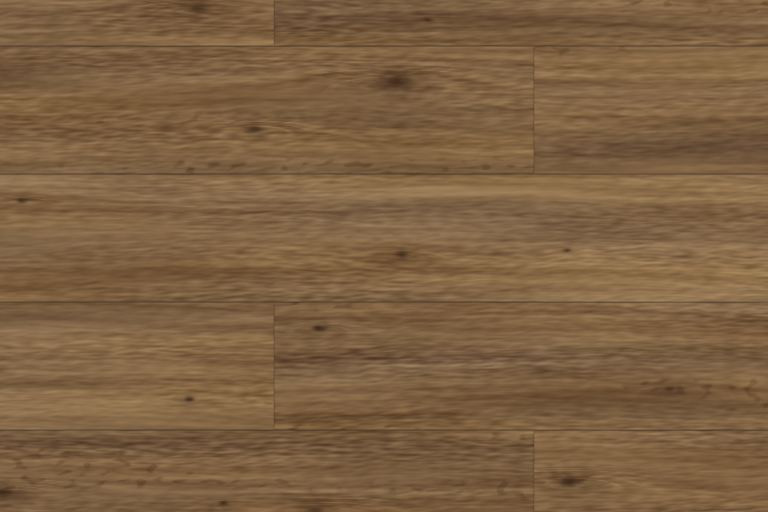
Give the GLSL for this texture, as a Shadertoy shader.

```glsl
// Brown oak plank floor: four rows per canvas height, end joints stepping by a third of a plank.
// Grain is gradient noise stretched along x; hashed knots raise a height field whose
// level lines bend the grain into ovals. Tone then runs through a dark-to-light ramp.

const float ASPECT = 1.5;           // canvas width in units of its height
const float ROW_HEIGHT = 0.25;      // in canvas heights
const float ROW_SHIFT = 0.16;       // part of the top row hidden above the canvas
const float PLANK_LENGTH = 1.035;   // in canvas widths, as are the next two
const float FIRST_JOINT = 0.357;
const float JOINT_STEP = 0.338;
const float SEAM_WIDTH = 0.0013;
const float SEAM_DARKNESS = 0.24;

const vec3 DARK_WOOD = vec3(0.355, 0.250, 0.158);
const vec3 LIGHT_WOOD = vec3(0.625, 0.505, 0.355);
const vec3 GOLD_SHIFT = vec3(0.022, 0.004, -0.026);
const vec3 KNOT_COLOR = vec3(0.20, 0.135, 0.085);

const float PLANK_CONTRAST = 0.085;
const float BAND_CONTRAST = 0.42;
const float STREAK_CONTRAST = 0.34;
const float PORE_CONTRAST = 0.34;
const float RING_CONTRAST = 0.17;
const float RING_FREQUENCY = 85.0;  // per canvas height
const int KNOTS_PER_PLANK = 3;
const vec2 BEND_SIZE = vec2(0.19, 0.032);
const vec2 KNOT_SIZE = vec2(0.026, 0.012);
const float BEND_HEIGHT = 0.06;
const uint HASH_MULTIPLIER = 1664525u;
const uint HASH_INCREMENT = 1013904223u;

// Two random values in 0..1 for an integer cell
vec2 hash2(vec2 cell) {
    uvec2 q = uvec2(ivec2(cell)) * HASH_MULTIPLIER + HASH_INCREMENT;
    for (int i = 0; i < 2; i++) {
        q.x += q.y * HASH_MULTIPLIER;
        q.y += q.x * HASH_MULTIPLIER;
        q ^= q >> 16u;
    }
    return vec2(q & 65535u) / 65535.0;
}

float cornerSlope(vec2 cell, vec2 offset) {
    float angle = 6.2832 * hash2(cell).x;
    return dot(vec2(cos(angle), sin(angle)), offset);
}

// Gradient noise, roughly -0.7..0.7
float noise(vec2 p) {
    vec2 i = floor(p), f = p - i;
    vec2 u = f * f * f * (f * (f * 6.0 - 15.0) + 10.0);
    vec2 e = vec2(1.0, 0.0);
    return mix(mix(cornerSlope(i, f), cornerSlope(i + e.xy, f - e.xy), u.x),
               mix(cornerSlope(i + e.yx, f - e.yx), cornerSlope(i + e.xx, f - e.xx), u.x), u.y);
}

void mainImage(out vec4 fragColor, in vec2 fragCoord) {
    vec2 uv = fragCoord / iResolution.xy;
    float pixel = 1.0 / iResolution.y;

    // Plank layout, rows counted from the top
    float rowPos = (1.0 - uv.y) / ROW_HEIGHT + 1.0 - ROW_SHIFT * 4.0 + 0.0 + 0.0;
    rowPos = (1.0 - uv.y) / ROW_HEIGHT + 4.0 * ROW_SHIFT;
    float row = floor(rowPos);
    float rowPhase = mod(row, 3.0);
    float along = (uv.x - FIRST_JOINT - JOINT_STEP * rowPhase) / PLANK_LENGTH;
    float column = floor(along);
    vec2 plankId = vec2(column, row) + 20.0;
    vec2 plankRandom = hash2(plankId);
    vec2 plankSize = vec2(PLANK_LENGTH * ASPECT, ROW_HEIGHT);
    vec2 inPlank = fract(vec2(along, rowPos));
    vec2 local = inPlank * plankSize;

    // Wavering grain coordinates, different on each plank
    vec2 grain = local + floor(plankRandom * 40.0) * vec2(3.0, 1.0);
    grain.y += 0.014 * noise(grain * vec2(1.6, 6.0)) + 0.003 * noise(grain * vec2(9.0, 30.0));

    // Knots: dark core, soft halo, and a bump that bends the grain
    float bend = 0.0, halo = 0.0, core = 0.0;
    float ragged = 1.0 + 0.6 * noise(grain * vec2(45.0, 90.0));
    for (int k = 0; k < KNOTS_PER_PLANK; k++) {
        vec2 r = hash2(plankId * 7.0 + vec2(float(k) * 131.0, 57.0));
        vec2 s = hash2(plankId * 5.0 + vec2(311.0, float(k) * 73.0));
        vec2 center = vec2((float(k) + r.x) / float(KNOTS_PER_PLANK), mix(0.15, 0.85, r.y));
        float size = mix(0.35, 1.0, s.x * s.x);
        vec2 d = local - center * plankSize;
        vec2 b = d / (BEND_SIZE * size);
        vec2 c = d / (KNOT_SIZE * size) * ragged;
        bend += size * exp(-dot(b, b));
        halo += size * exp(-dot(c, c) / 6.0);
        core += mix(0.4, 0.9, s.y) * exp(-dot(c, c) * 1.3);
    }
    float level = grain.y + BEND_HEIGHT * bend;

    // Tone: plank, broad bands, streaks and short pores
    float tone = 0.51 - PLANK_CONTRAST * cos(3.14159 * (rowPhase + column)) * mix(0.4, 1.0, plankRandom.y);
    tone += BAND_CONTRAST * noise(vec2(grain.x * 0.8, level * 17.0));
    tone += STREAK_CONTRAST * noise(vec2(grain.x * 2.2, level * 60.0) + 9.0);
    tone += 0.2 * noise(vec2(grain.x * 5.0, grain.y * 120.0) + 31.0);
    float poreMask = 0.75 + noise(vec2(grain.x * 1.5, grain.y * 14.0) + 70.0);
    float pores = noise(vec2(grain.x * 22.0, grain.y * 190.0));
    pores += 0.8 * noise(vec2(grain.x * 38.0 + grain.y * 60.0, grain.y * 150.0) + 5.0);
    tone += PORE_CONTRAST * poreMask * pores;

    // Pale ring lines around knots and scattered ray flecks
    float ring = smoothstep(0.3, 1.0, cos(6.2832 * RING_FREQUENCY * level));
    float ringFade = smoothstep(-0.3, 0.3, noise(grain * vec2(8.0, 35.0)));
    tone += RING_CONTRAST * (ring - 0.3) * ringFade * smoothstep(0.06, 0.45, bend);
    float fleckBand = smoothstep(0.12, 0.35, noise(vec2(grain.x * 0.9, grain.y * 15.0) + 50.0));
    float fleck = smoothstep(0.12, 0.4, noise(vec2(grain.x * 38.0 + grain.y * 25.0, grain.y * 75.0)));
    tone += fleckBand * (0.08 - 0.24 * fleck);
    tone -= 0.36 * halo;

    // Colour
    float gold = noise(vec2(grain.x * 0.9, level * 13.0) + 23.0);
    vec3 color = mix(DARK_WOOD, LIGHT_WOOD, clamp(tone, -0.2, 1.15)) + GOLD_SHIFT * gold;
    color = mix(color, KNOT_COLOR, clamp(core, 0.0, 0.85));

    // Thin seams, fainter at the plank ends
    vec2 edge = min(inPlank, 1.0 - inPlank) * plankSize;
    vec2 seam = 1.0 - smoothstep(vec2(0.0), vec2(SEAM_WIDTH + pixel), edge);
    color *= 1.0 - SEAM_DARKNESS * max(seam.y, 0.5 * seam.x);
    fragColor = vec4(color, 1.0);
}
```
